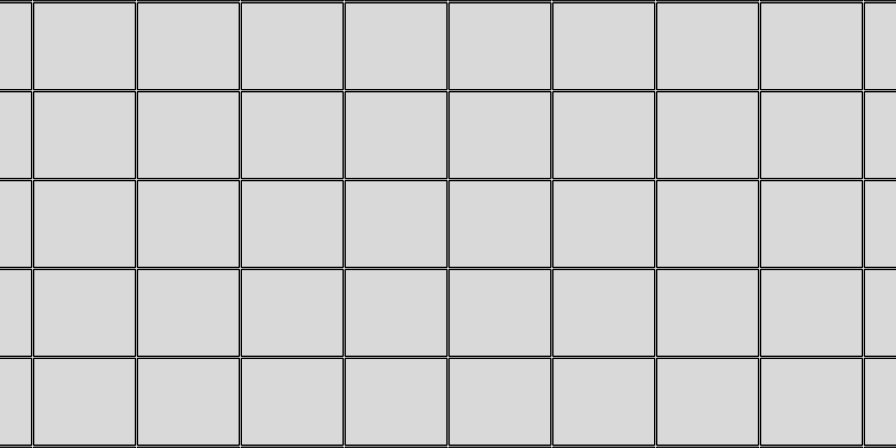
Give the GLSL for this pattern, as a WebGL 2 fragment shader.

```glsl
#version 300 es
precision highp float;
// A plain grid of pale tiles, each outlined in black, with a hairline gap
// between neighbours. One rounded-box distance is folded over the grid,
// and a small loop of subsamples keeps the thin double lines smooth.

uniform vec2 u_resolution;
out vec4 fragColor;

// Lengths are fractions of the canvas height
#define TILE_PITCH vec2(0.2318, 0.1984)
#define GAP_WIDTH 0.0016
#define STROKE_WIDTH 0.0030
#define CORNER_RADIUS 0.0026
#define TILE_COLOR vec3(0.85)
#define INK_COLOR vec3(0.0)
#define SUBSAMPLES 4

float roundedBox(vec2 p, vec2 halfSize, float radius) {
    vec2 q = abs(p) - halfSize + radius;
    return length(max(q, 0.0)) + min(max(q.x, q.y), 0.0) - radius;
}

// Ink coverage at p, measured from the canvas centre
float outlineInk(vec2 p, float blur) {
    // A column line and the middle of a row both lie on the centre
    vec2 cell = fract(p / TILE_PITCH + vec2(0.0, 0.5)) - 0.5;
    vec2 halfTile = 0.5 * (TILE_PITCH - GAP_WIDTH);
    float d = roundedBox(cell * TILE_PITCH, halfTile, CORNER_RADIUS);
    float strokeDistance = abs(d + 0.5 * STROKE_WIDTH) - 0.5 * STROKE_WIDTH;
    return clamp(0.5 - strokeDistance / blur, 0.0, 1.0);
}

void main() {
    float pixel = 1.0 / u_resolution.y;
    float samplePitch = pixel / float(SUBSAMPLES);
    vec2 center = (gl_FragCoord.xy - 0.5 * u_resolution) * pixel;

    // Shift by half a pitch so that a tile edge falls on x = 0
    center.x += 0.5 * TILE_PITCH.x;
    center.x += 0.5 * TILE_PITCH.x * 0.0;

    // Average the ink over the pixel
    float ink = 0.0;
    for (int j = 0; j < SUBSAMPLES; j++) {
        for (int i = 0; i < SUBSAMPLES; i++) {
            vec2 offset = vec2(i, j) + 0.5 - 0.5 * float(SUBSAMPLES);
            vec2 p = center + offset * samplePitch;
            ink += outlineInk(p - vec2(0.5 * TILE_PITCH.x, 0.0), samplePitch);
        }
    }
    ink /= float(SUBSAMPLES * SUBSAMPLES);

    fragColor = vec4(mix(TILE_COLOR, INK_COLOR, ink), 1.0);
}
```
